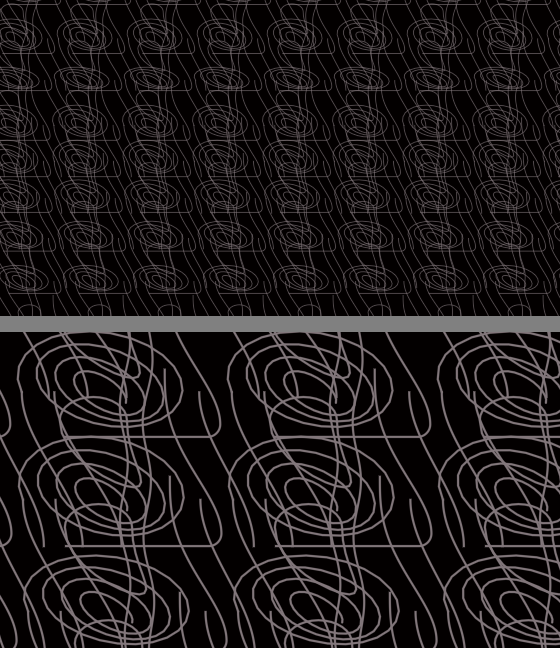
Top, the full canvas; bottom, a detail of the centre.
Give the GLSL for this pattern, as a Shadertoy shader.

```glsl
// Thin pale contour scribbles on black: eight columns by seven uneven rows.
// Each motif is a flattened spiral, a leaning loop, a ruled line ending in a
// curl, and drooping strands; every curve is drawn from its distance.

const float TAU = 6.2831853;
const float COLUMNS = 8.0;
const float LINE_WIDTH = 0.0104;          // in column widths
const vec3 BACKGROUND = vec3(0.01, 0.0, 0.0);
const vec3 LINE_COLOR = vec3(0.51, 0.465, 0.482);

const float SPIRAL_TURNS = 3.56;
const float SPIRAL_CORE = 0.24;           // last radius over first radius
const int SPIRAL_STEPS = 90;
const int LOOP_STEPS = 32;
const float RULE_START = -0.74;
const float CURL_RADIUS = 0.06;
const float CURL_TOP = 0.84;
const float STRAND_DROP = 0.52;
const float STRAND_SPACING = 0.155;

// Rows from the top: height of the ruled line, height of the spiral.
const int ROWS = 9;
const vec2 ROW[ROWS] = vec2[ROWS](
    vec2(4.45, 0.45), vec2(3.75, 0.52), vec2(3.22, 0.35),
    vec2(2.51, 0.53), vec2(1.99, 0.55), vec2(1.48, 0.49),
    vec2(0.927, 0.45), vec2(0.323, 0.42), vec2(-0.55, 0.42));

// Sideways bow of the columns.
float columnShift(float y) {
    return 0.715 + 0.036 * (y - 2.4) * (y - 2.4);
}

float segmentDistance(vec2 p, vec2 a, vec2 b) {
    vec2 pa = p - a, ba = b - a;
    return length(pa - ba * clamp(dot(pa, ba) / dot(ba, ba), 0.0, 1.0));
}

// Clockwise inward spiral, flattened below and tilted more toward its core.
vec2 spiralPoint(float t, float height) {
    float a = radians(200.0) - TAU * SPIRAL_TURNS * t;
    float r = mix(1.0, SPIRAL_CORE, t);
    float x = 0.42 * r * cos(a);
    float y = height * (0.36 + 0.62 * r * (0.75 * sin(a) + 0.25));
    return vec2(x - 0.55, y - (0.06 + 0.40 * t) * x);
}

// Rounded loop whose long lower end leans to the right.
vec2 loopPoint(float t) {
    float s = sin(TAU * t);
    float y = s * (s > 0.0 ? 0.11 : 0.32);
    float lean = s > 0.0 ? 0.0 : 1.9 * y * y;
    return vec2(-0.61 + 0.16 * cos(TAU * t) + lean, 0.60 + y);
}

float spiralDistance(vec2 p, float height) {
    float d = 1.0;
    vec2 last = spiralPoint(0.0, height);
    for (int i = 1; i <= SPIRAL_STEPS; i++) {
        vec2 next = spiralPoint(float(i) / float(SPIRAL_STEPS), height);
        d = min(d, segmentDistance(p, last, next));
        last = next;
    }
    return d;
}

float loopDistance(vec2 p) {
    float d = 1.0;
    vec2 last = loopPoint(0.0);
    for (int i = 1; i <= LOOP_STEPS; i++) {
        vec2 next = loopPoint(float(i) / float(LOOP_STEPS));
        d = min(d, segmentDistance(p, last, next));
        last = next;
    }
    return d;
}

// Ruled line that turns up through a rounded corner into a slanting strand.
float curlDistance(vec2 p) {
    float span = CURL_TOP - CURL_RADIUS;
    float t = clamp((p.y - CURL_RADIUS) / span, 0.0, 1.0);
    float edge = -0.27 * t * t * (6.0 - 8.0 * t + 3.0 * t * t);
    float slope = 3.24 * t * (1.0 - t) * (1.0 - t) / span;
    vec2 q = vec2((p.x - edge) / sqrt(1.0 + slope * slope), -p.y) + CURL_RADIUS;
    float d = abs(length(max(q, 0.0)) + min(max(q.x, q.y), 0.0) - CURL_RADIUS);
    return max(d, max(p.y - CURL_TOP, RULE_START - p.x));
}

// S-shaped strand falling to the right, repeated in every column.
float strandDistance(vec2 p, float start, float top, float drift) {
    float span = STRAND_DROP + top;
    float t = clamp((top - p.y) / span, 0.0, 1.0);
    float x = p.x - start - drift * t * t * (3.0 - 2.0 * t);
    float slope = 6.0 * drift * t * (1.0 - t) / span;
    float d = abs(x - round(x)) / sqrt(1.0 + slope * slope);
    return max(d, max(p.y - top, -STRAND_DROP - p.y));
}

// Adds a softly filtered line at distance d to the ink.
void drawLine(inout float ink, float d, float pixel) {
    float edge = 0.5 * LINE_WIDTH, blur = 0.75 * pixel;
    float cover = 1.0 - smoothstep(edge - blur, edge + blur, d);
    ink = 1.0 - (1.0 - ink) * (1.0 - cover * min(1.0, LINE_WIDTH / pixel));
}

void mainImage(out vec4 fragColor, in vec2 fragCoord) {
    float pixel = COLUMNS / iResolution.x;
    vec2 p = fragCoord * pixel;
    float ink = 0.0;

    for (int i = 0; i < ROWS; i++) {
        vec2 q = p - vec2(columnShift(ROW[i].x), ROW[i].x);
        float height = ROW[i].y;
        if (q.y < -0.6 || q.y > 0.9) continue;
        q.x = fract(q.x - 0.02) - 0.98;
        drawLine(ink, spiralDistance(q, height), pixel);
        drawLine(ink, loopDistance(q), pixel);
        drawLine(ink, curlDistance(q), pixel);
        // One strand in the gap between spirals, two from the left flank.
        for (int k = 0; k < 3; k++) {
            float n = float(k);
            drawLine(ink, strandDistance(q, -1.10 + STRAND_SPACING * n, 0.4 * height, 0.26 + 0.03 * n), pixel);
        }
    }

    // Wavering uprights running through all rows.
    for (int k = 0; k < 2; k++) {
        float phase = p.y * 11.2 + 0.9 * float(k);
        float x = p.x - columnShift(p.y) + 0.46 - 0.11 * float(k) - 0.02 * sin(phase);
        drawLine(ink, abs(x - round(x)), pixel);
    }
    fragColor = vec4(mix(BACKGROUND, LINE_COLOR, ink), 1.0);
}
```
